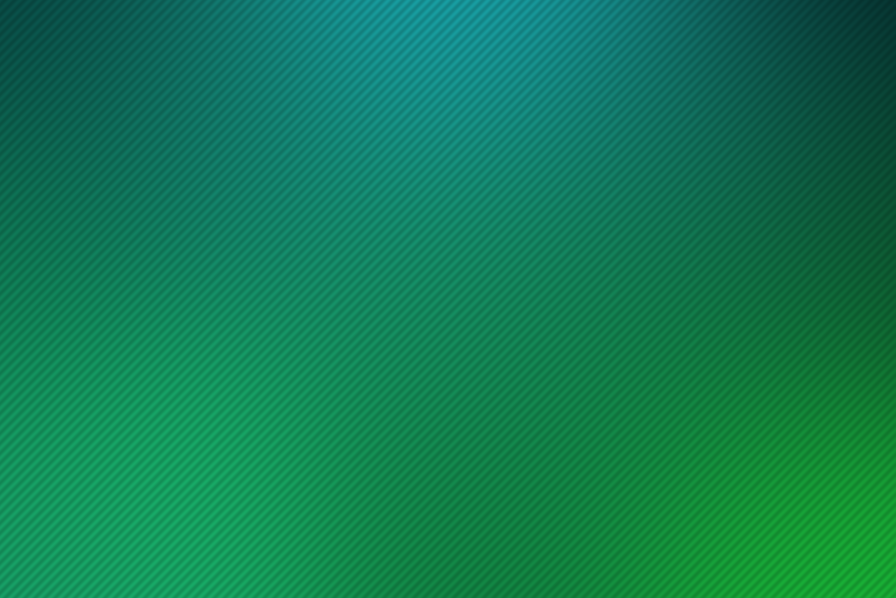
A Shadertoy shader for this background:

```glsl
// Soft teal and green glows on a dark ground, under fine diagonal stripes.

const float GLOW_FALLOFF = 10.0;
const float STRIPES_PER_HEIGHT = 60.0;
const float STRIPE_CONTRAST = 0.085;

// Add a colour, weighted by its closeness to the point; alpha sums the weights
void addGlow(inout vec4 sum, vec2 point, vec2 centre, vec3 colour) {
    vec2 offset = point - centre;
    float weight = exp(-GLOW_FALLOFF * dot(offset, offset));
    sum += vec4(colour, 1.0) * weight;
}

// Normalised blend of all glows; point has height 1 and width 1.5
vec3 glowField(vec2 point) {
    vec4 sum = vec4(0.0);

    // Upper band: teal centre between dark corners
    addGlow(sum, point, vec2(0.00, 1.00), vec3(0.02, 0.22, 0.22));
    addGlow(sum, point, vec2(0.78, 1.00), vec3(0.09, 0.61, 0.66));
    addGlow(sum, point, vec2(1.50, 1.00), vec3(0.01, 0.13, 0.15));
    addGlow(sum, point, vec2(0.36, 0.80), vec3(0.07, 0.47, 0.41));
    addGlow(sum, point, vec2(1.14, 0.80), vec3(0.07, 0.44, 0.41));

    // Middle band
    addGlow(sum, point, vec2(0.00, 0.55), vec3(0.05, 0.45, 0.30));
    addGlow(sum, point, vec2(0.75, 0.50), vec3(0.08, 0.53, 0.37));
    addGlow(sum, point, vec2(1.15, 0.45), vec3(0.06, 0.46, 0.24));
    addGlow(sum, point, vec2(1.50, 0.60), vec3(0.04, 0.29, 0.14));

    // Lower band: emerald on the left, vivid green on the right
    addGlow(sum, point, vec2(0.00, 0.00), vec3(0.08, 0.54, 0.36));
    addGlow(sum, point, vec2(0.25, 0.18), vec3(0.09, 0.67, 0.39));
    addGlow(sum, point, vec2(0.80, 0.10), vec3(0.06, 0.47, 0.23));
    addGlow(sum, point, vec2(1.38, 0.08), vec3(0.09, 0.66, 0.19));

    return sum.rgb / sum.a;
}

// Rising diagonal wave from -1 to 1, faded where pixels are too coarse
float diagonalStripes(vec2 point, float pixel) {
    float phase = (point.x - point.y) * STRIPES_PER_HEIGHT;
    float wave = cos(6.2832 * phase);
    float fade = 1.0 - smoothstep(0.3, 0.6, pixel * STRIPES_PER_HEIGHT);
    return wave * fade;
}

void mainImage(out vec4 fragColor, in vec2 fragCoord) {
    vec2 uv = fragCoord / iResolution.xy;
    float aspect = iResolution.x / iResolution.y;
    float pixel = 1.0 / iResolution.y;

    vec3 colour = glowField(uv * vec2(1.5, 1.0));
    float stripe = diagonalStripes(uv * vec2(aspect, 1.0), pixel);
    colour *= 1.0 + STRIPE_CONTRAST * stripe;

    fragColor = vec4(colour, 1.0);
}
```
